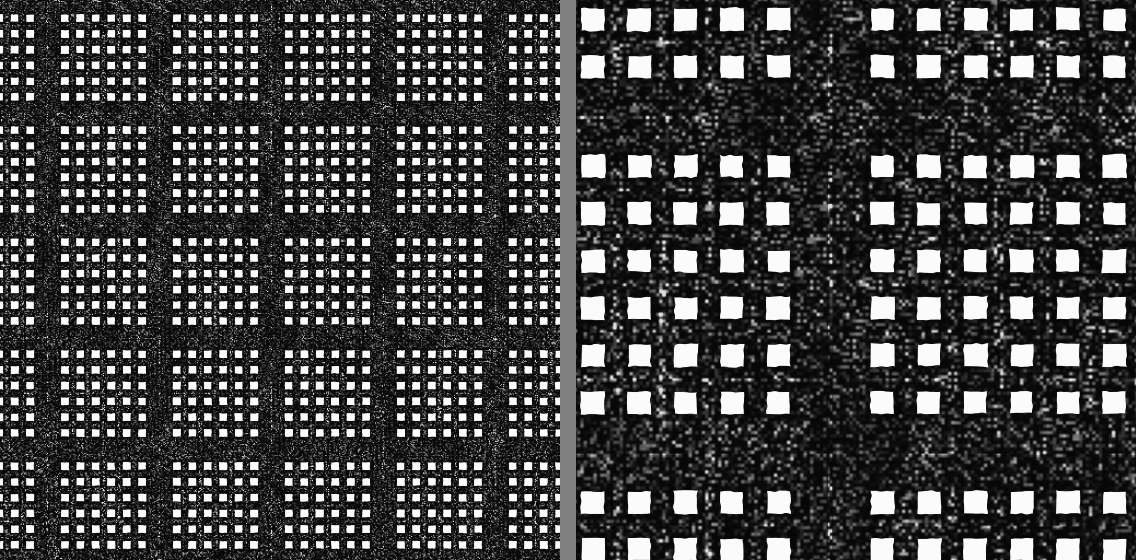
Left, the full canvas; right, a detail of the centre.
A WebGL 1 fragment shader for this pattern:

```glsl
precision highp float;
// Five by five dark panels, each holding a six by six grid of white squares.
// Box distances give the squares; wrapped value noise gives the grain, whose
// strength is set by a wear map of clean halos, rubbed gaps and panel seams.

uniform vec2 u_resolution;

const float PANELS = 5.0;
const float SQUARES = 6.0;
const float GRAIN_CELLS = 512.0;
const vec2 SEAM_OFFSET = vec2(0.423, 0.984);
const vec2 FIRST = vec2(0.156, 0.151);
const vec2 PITCH = vec2(0.138, 0.1406);
const vec2 HALF_SIZE = vec2(0.0345, 0.0335);
const vec3 INK = vec3(0.025);
const vec3 PAPER = vec3(0.985);
const vec3 GRAIN_TINT = vec3(1.0, 0.985, 1.0);

float hash(vec2 p) {
  return fract(sin(dot(p, vec2(127.1, 311.7))) * 43758.5453);
}

// Lattice value that wraps; a high skew leaves only sparse bright points.
float lattice(vec2 cell, float period, float skew) {
  return pow(hash(mod(cell, period) + 0.37), skew);
}

// Value noise with its lattice points at cell centres.
float valueNoise(vec2 uv, float period, float skew) {
  vec2 p = uv * period - 0.5;
  vec2 i = floor(p);
  vec2 f = fract(p);
  f = f * f * (3.0 - 2.0 * f);
  float low = mix(lattice(i, period, skew),
                  lattice(i + vec2(1.0, 0.0), period, skew), f.x);
  float high = mix(lattice(i + vec2(0.0, 1.0), period, skew),
                   lattice(i + vec2(1.0, 1.0), period, skew), f.x);
  return mix(low, high, f.y);
}

float boxDistance(vec2 p, vec2 halfSize) {
  vec2 d = abs(p) - halfSize;
  return max(d.x, d.y);
}

float line(float d, float halfWidth, float blur) {
  return 1.0 - smoothstep(halfWidth - blur, halfWidth + blur, abs(d));
}

// Strength of the grain at a point of a panel.
float wearMap(vec2 uv, vec2 panel, float squareDistance, float blur) {
  vec2 toSeam = 0.5 - abs(panel - 0.5);
  vec2 gridPos = (panel - FIRST) / PITCH;
  vec2 toGap = (fract(gridPos) - 0.5) * PITCH;
  float inside = smoothstep(0.09, 0.12, min(toSeam.x, toSeam.y));

  // Clean halo around squares, patchy rubbing elsewhere.
  float wear = mix(0.3, 1.05, smoothstep(0.005, 0.032, squareDistance));
  wear *= 0.55 + 0.9 * valueNoise(uv, 45.0, 1.0);

  // Rubbed gaps: broad upright strips, thin broken level lines.
  float middleGap = line(gridPos.x - 2.5, 1.6, 0.5);
  wear += inside * line(toGap.x, 0.014, 0.01) * (0.2 + 0.5 * middleGap);
  float dashes = smoothstep(0.3, 0.7, valueNoise(uv, 120.0, 1.0));
  wear += inside * line(toGap.y, 0.004, blur) * dashes * 0.9;

  // Seams between panels, strongest on the upright ones.
  wear += line(toSeam.x, 0.006, blur) * (0.5 + 1.3 * dashes);
  wear += line(toSeam.y, 0.005, blur) * dashes * 0.9;
  return wear;
}

void main() {
  vec2 uv = gl_FragCoord.xy / u_resolution;
  float blur = 0.6 * PANELS / min(u_resolution.x, u_resolution.y);

  // Panel and nearest square.
  vec2 panelPos = uv * PANELS - SEAM_OFFSET;
  vec2 panel = fract(panelPos);
  vec2 index = clamp(floor((panel - FIRST) / PITCH + 0.5), 0.0, SQUARES - 1.0);
  vec2 squareId = mod(floor(panelPos), PANELS) * SQUARES + index;

  // Slight changes of place, size and edge from square to square.
  vec2 shift = vec2(hash(squareId + 3.1), hash(squareId + 7.7)) - 0.5;
  float growth = (hash(squareId + 11.3) - 0.5) * 0.003;
  vec2 local = panel - FIRST - index * PITCH - shift * 0.003;
  float ragged = (valueNoise(uv, 300.0, 1.0) - 0.5) * 0.005;
  float squareDistance = boxDistance(local, HALF_SIZE + growth) + ragged;
  float square = 1.0 - smoothstep(-blur, blur, squareDistance);

  // Grain over the ink, then the squares.
  float wear = wearMap(uv, panel, squareDistance, blur);
  float grain = 0.7 * valueNoise(uv, GRAIN_CELLS, 5.0) * wear;
  vec3 ground = INK + GRAIN_TINT * min(grain, 0.85);
  gl_FragColor = vec4(mix(ground, PAPER, square), 1.0);
}
```
